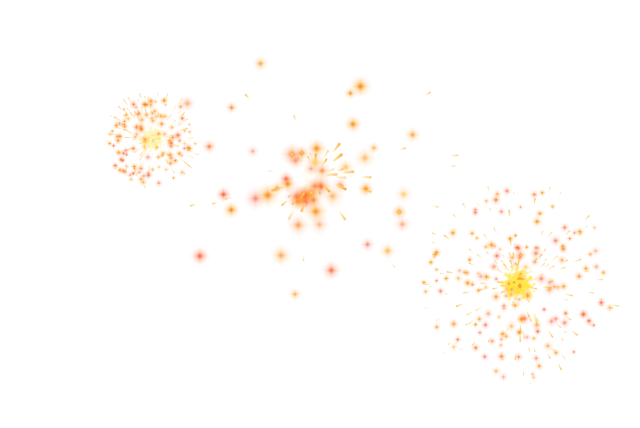
Give the GLSL for this background, as a WebGL 2 fragment shader.

```glsl
#version 300 es
precision highp float;
uniform vec2 u_resolution;
out vec4 fragColor;

const float TAU = 6.2831853;
const vec3 WHITE = vec3(1.0);
const vec3 RED = vec3(1.0, 0.40, 0.27);
const vec3 ORANGE = vec3(1.0, 0.58, 0.06);
const vec3 AMBER = vec3(0.98, 0.65, 0.18);
const vec3 YELLOW = vec3(1.0, 0.90, 0.22);

struct Burst {
    vec2 center;
    vec2 drift;        // offset of the glowing embers
    float radius;
    float inner;       // empty share of the radius
    float spread;      // exponent of the radial distribution
    float emberSize;
    vec2 streakSize;   // half length, half width
    int embers;
    int streaks;
    float seed;
};

vec4 hash4(vec2 p) {
    vec4 q = fract(p.xyxy * vec4(0.1031, 0.1030, 0.0973, 0.1099));
    q += dot(q, q.wzxy + 33.33);
    return fract((q.xxyz + q.yzzw) * q.zywx);
}

vec2 gradient(vec2 cell) {
    float a = TAU * hash4(cell).x;
    return vec2(cos(a), sin(a));
}

float gradientNoise(vec2 p) {
    vec2 i = floor(p), f = fract(p), u = f * f * (3.0 - 2.0 * f);
    vec2 e = vec2(1.0, 0.0);
    float low = mix(dot(gradient(i), f), dot(gradient(i + e), f - e), u.x);
    float high = mix(dot(gradient(i + e.yx), f - e.yx), dot(gradient(i + 1.0), f - 1.0), u.x);
    return mix(low, high, u.y);
}

vec2 polar(float angle, float r) {
    return r * vec2(cos(angle), sin(angle));
}

// Soft halo, faint cross rays and a small hot core
vec3 addEmber(vec3 color, vec2 d, float size, vec4 h) {
    float r = length(d) / size;
    if (r > 1.0) return color;
    vec3 tint = mix(RED, ORANGE, smoothstep(0.15, 0.6, h.w));
    float strength = mix(0.4, 1.0, h.z);
    float halo = 0.62 * pow(1.0 - r, 1.8);
    float rays = 0.2 * (1.0 - r) * exp(-12.0 * min(abs(d.x), abs(d.y)) / size);
    float core = 0.65 * exp(-22.0 * r * r);
    color = mix(color, tint, min(strength * (halo + rays), 1.0));
    color = mix(color, tint * vec3(0.96, 0.88, 0.7), strength * core);
    float hollow = step(0.88, h.y) * exp(-90.0 * r * r);
    return mix(color, YELLOW, hollow);
}

// Tapered capsule that points along its direction of flight
vec3 addStreak(vec3 color, vec2 d, vec2 dir, vec2 size, float strength, float px) {
    vec2 q = vec2(dot(d, dir), dot(d, vec2(-dir.y, dir.x)));
    float along = clamp(q.x / size.x, -1.0, 1.0);
    float width = size.y * mix(0.45, 1.0, 0.5 + 0.5 * along);
    float dist = length(q - vec2(along * size.x, 0.0)) - width;
    float mask = 1.0 - smoothstep(-px, px, dist);
    vec3 tint = mix(mix(YELLOW, WHITE, 0.3), AMBER, 0.6 + 0.4 * along);
    return mix(color, tint, mask * strength);
}

vec3 addBurst(vec3 color, vec2 p, Burst b, float px) {
    vec2 d = p - b.center;
    if (length(d) > b.radius * 1.1 + length(b.drift) + 0.04) return color;
    for (int i = 0; i < b.embers; i++) {
        vec4 h = hash4(vec2(float(i) + 1.0, b.seed));
        vec4 k = hash4(vec2(float(i) + 7.0, b.seed + 31.0));
        float r = mix(b.inner, 1.0, pow(h.y, b.spread));
        float size = b.emberSize * mix(0.65, 1.2, k.x) * mix(1.1, 0.8, r);
        vec2 at = polar(TAU * h.x, r * b.radius) + b.drift;
        color = addEmber(color, d - at, size, k);
    }
    for (int i = 0; i < b.streaks; i++) {
        vec4 h = hash4(vec2(float(i) + 3.0, b.seed + 67.0));
        float r = mix(b.inner, 1.06, pow(h.y, b.spread));
        vec2 dir = polar(TAU * h.x, 1.0);
        vec2 size = b.streakSize * mix(0.4, 1.1, h.z) * mix(1.1, 0.7, r);
        color = addStreak(color, d - dir * r * b.radius, dir, size, mix(0.35, 0.95, h.w), px);
    }
    return color;
}

// Ragged bright heart of a burst
vec3 addHeart(vec3 color, vec2 d, float size, float strength) {
    float grain = gradientNoise(d / size * 5.0 + 20.0);
    float r = length(d) / size + 0.7 * grain;
    vec3 tint = mix(YELLOW, ORANGE, smoothstep(0.05, 0.4, grain));
    return mix(color, tint, strength * (1.0 - smoothstep(0.35, 1.05, r)));
}

void main() {
    vec2 p = gl_FragCoord.xy / u_resolution.y;
    p.x += 0.5 * (1.5 - u_resolution.x / u_resolution.y);
    float px = 1.0 / u_resolution.y;

    Burst small = Burst(vec2(0.357, 0.674), vec2(0.0), 0.105, 0.08, 0.55,
        0.0125, vec2(0.011, 0.0009), 120, 80, 11.0);
    Burst wide = Burst(vec2(0.738, 0.590), vec2(-0.03, -0.01), 0.33, 0.10, 1.7,
        0.027, vec2(0.010, 0.0032), 52, 44, 23.0);
    Burst large = Burst(vec2(1.213, 0.336), vec2(0.0), 0.222, 0.03, 0.72,
        0.0145, vec2(0.008, 0.0016), 150, 130, 47.0);

    vec3 color = addBurst(WHITE, p, small, px);
    color = addHeart(color, p - small.center, 0.032, 0.4);
    color = addBurst(color, p, wide, px);
    color = addHeart(color, p - wide.center, 0.04, 0.06);
    color = addBurst(color, p, large, px);
    color = addHeart(color, p - large.center, 0.042, 0.9);
    fragColor = vec4(color, 1.0);
}
```
